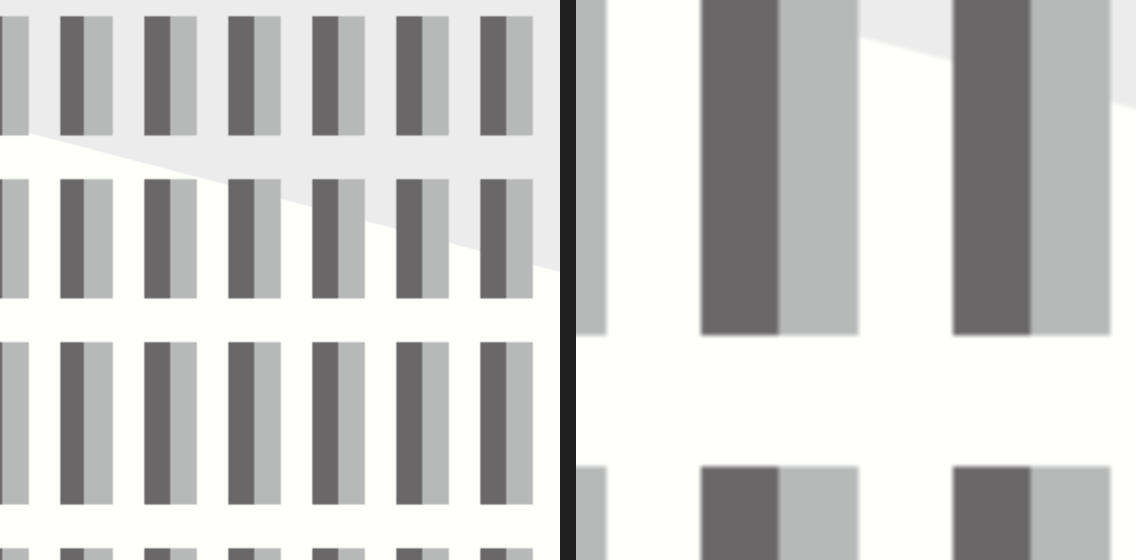
Left, the full canvas; right, a detail of the centre.
This pattern is drawn by a WebGL 2 fragment shader. Its source:

```glsl
#version 300 es
precision highp float;

uniform vec2 u_resolution;
out vec4 fragColor;

// Colours
const vec3 WALL_LIT = vec3(1.0, 1.0, 0.99);
const vec3 WALL_SHADE = vec3(0.925);
const vec3 BAR_DARK = vec3(0.415, 0.405, 0.41);
const vec3 BAR_LIGHT = vec3(0.715, 0.725, 0.72);

// Columns
const float COLUMN_PITCH = 0.15;
const float COLUMN_START = -0.0423;
const float BAR_WIDTH = 0.0938;
const float DARK_WIDTH = 0.0462;
const float NARROW_COLUMN = 1.0;
const float NARROW_DARK_WIDTH = 0.042;

// Rows, from the top down
const int ROW_COUNT = 4;
const int TALL_FROM_ROW = 2;
const float FIRST_TOP = 0.971;
const float ROW_GAP = 0.078;
const float SHORT_HEIGHT = 0.213;
const float TALL_HEIGHT = 0.29;

// Slanted shade: height at the left side, and rise per unit across
const float SHADE_LEFT = 0.776;
const float SHADE_SLOPE = -0.2614;

const float EDGE_SOFTNESS = 0.0025;

float softStep(float edge, float x, float blur) {
    return smoothstep(edge - blur, edge + blur, x);
}

float band(float low, float high, float x, float blur) {
    return softStep(low, x, blur) * (1.0 - softStep(high, x, blur));
}

// Coverage of all rows at height y
float rowMask(float y, float blur) {
    float mask = 0.0;
    float top = FIRST_TOP;
    for (int row = 0; row < ROW_COUNT; row++) {
        float height = row < TALL_FROM_ROW ? SHORT_HEIGHT : TALL_HEIGHT;
        mask = max(mask, band(top - height, top, y, blur));
        top -= height + ROW_GAP;
    }
    return mask;
}

void main() {
    vec2 uv = gl_FragCoord.xy / u_resolution;
    float pixel = 1.0 / min(u_resolution.x, u_resolution.y);
    float blur = max(EDGE_SOFTNESS, 0.75 * pixel);

    // Wall with its slanted shade
    float shadeDistance = (uv.y - SHADE_LEFT - SHADE_SLOPE * uv.x)
        / length(vec2(1.0, SHADE_SLOPE));
    vec3 color = mix(WALL_LIT, WALL_SHADE, softStep(0.0, shadeDistance, blur));

    // Column cell, centred on its bar so both soft edges stay inside
    float margin = 0.5 * (COLUMN_PITCH - BAR_WIDTH);
    float cell = (uv.x - COLUMN_START + margin) / COLUMN_PITCH;
    float column = floor(cell);
    float x = fract(cell) * COLUMN_PITCH - margin;

    // Two-tone bar
    float darkWidth = column == NARROW_COLUMN ? NARROW_DARK_WIDTH : DARK_WIDTH;
    vec3 barColor = mix(BAR_DARK, BAR_LIGHT, softStep(darkWidth, x, blur));
    float bar = band(0.0, BAR_WIDTH, x, blur) * rowMask(uv.y, blur);

    fragColor = vec4(mix(color, barColor, bar), 1.0);
}
```
